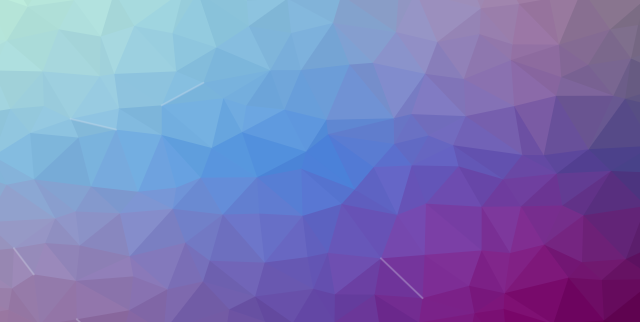
A Shadertoy shader for this background:

```glsl
#define COLUMNS 15.0
#define ROWS 9.0
#define JITTER 0.76
#define FACET_CONTRAST 0.035
#define SEAM_CHANCE 0.05
#define SEAM_STRENGTH 0.35
#define SEAM_WIDTH 0.0022

// Tint offsets from the left edge to the right
const vec3 ACROSS[7] = vec3[7](
    vec3(0.125, 0.239, 0.094), vec3(0.082, 0.200, 0.102),
    vec3(-0.031, 0.122, 0.110), vec3(-0.095, 0.031, 0.090),
    vec3(0.000, -0.098, -0.004), vec3(0.020, -0.196, -0.122),
    vec3(-0.106, -0.231, -0.239));

// Base colours from the bottom edge to the top
const vec3 UPWARD[7] = vec3[7](
    vec3(0.463, 0.215, 0.525), vec3(0.484, 0.297, 0.614),
    vec3(0.456, 0.383, 0.696), vec3(0.375, 0.482, 0.769),
    vec3(0.485, 0.569, 0.766), vec3(0.559, 0.633, 0.762),
    vec3(0.604, 0.675, 0.757));

vec3 ramp(vec3 stops[7], float t) {
    float s = clamp(t, 0.0, 1.0) * 6.0;
    int i = min(int(s), 5);
    return mix(stops[i], stops[i + 1], s - float(i));
}

vec2 hash2(vec2 p) {
    vec3 q = fract(p.xyx * vec3(0.1031, 0.1030, 0.0973));
    q += dot(q, q.yzx + 33.33);
    return fract((q.xx + q.yz) * q.zy);
}

float cross2(vec2 a, vec2 b) {
    return a.x * b.y - a.y * b.x;
}

// Mesh vertex, in units of canvas height
vec2 vertex(vec2 id, float aspect) {
    vec2 uv = (id + JITTER * (hash2(id + 17.0) - 0.5)) / vec2(COLUMNS, ROWS);
    return uv * vec2(aspect, 1.0);
}

// Signed distance to the left side of an edge
float edgeSide(vec2 p, vec2 a, vec2 b) {
    return cross2(b - a, p - a) / max(length(b - a), 1e-5);
}

float segmentDistance(vec2 p, vec2 a, vec2 b) {
    vec2 ab = b - a;
    float t = clamp(dot(p - a, ab) / max(dot(ab, ab), 1e-6), 0.0, 1.0);
    return length(p - a - t * ab);
}

// Flat-coloured triangle: rgb weighted by its coverage, coverage in w
vec4 facet(vec2 p, vec2 a, vec2 b, vec2 c, float aspect, float shade, float pixel) {
    float inside = min(edgeSide(p, a, b), min(edgeSide(p, b, c), edgeSide(p, c, a)));
    float coverage = clamp(inside / pixel + 0.5, 0.0, 1.0);
    vec2 centre = (a + b + c) / vec2(3.0 * aspect, 3.0);
    vec3 colour = ramp(ACROSS, centre.x) + ramp(UPWARD, centre.y);
    colour = clamp(colour + FACET_CONTRAST * (shade - 0.5), 0.0, 1.0);
    return vec4(colour, 1.0) * coverage;
}

void mainImage(out vec4 fragColor, in vec2 fragCoord) {
    float aspect = iResolution.x / iResolution.y;
    float pixel = 1.0 / iResolution.y;
    vec2 p = fragCoord * pixel;
    vec2 cell = floor(fragCoord / iResolution.xy * vec2(COLUMNS, ROWS));
    vec4 sum = vec4(0.0);
    float seam = 0.0;

    for (int j = -1; j <= 1; j++)
    for (int i = -1; i <= 1; i++) {
        vec2 id = cell + vec2(i, j);
        vec2 a = vertex(id, aspect);
        vec2 b = vertex(id + vec2(1, 0), aspect);
        vec2 c = vertex(id + vec2(1, 1), aspect);
        vec2 d = vertex(id + vec2(0, 1), aspect);

        // Delaunay choice of diagonal: flip when angles b + d exceed 180 degrees
        float sinB = cross2(c - b, a - b), cosB = dot(c - b, a - b);
        float sinD = cross2(a - d, c - d), cosD = dot(a - d, c - d);
        if (sinB * cosD + cosB * sinD < 0.0) {
            vec2 first = a;
            a = b; b = c; c = d; d = first;
        }

        vec2 shade = hash2(id + 71.0);
        sum += facet(p, a, b, c, aspect, shade.x, pixel);
        sum += facet(p, a, c, d, aspect, shade.y, pixel);

        // Rare pale hairline along the diagonal
        float line = 1.0 - smoothstep(0.0, SEAM_WIDTH + pixel, segmentDistance(p, a, c));
        seam = max(seam, line * step(hash2(id + 131.0).x, SEAM_CHANCE));
    }

    vec3 colour = sum.rgb / max(sum.w, 1e-4);
    fragColor = vec4(mix(colour, vec3(0.85, 0.88, 0.93), seam * SEAM_STRENGTH), 1.0);
}
```
